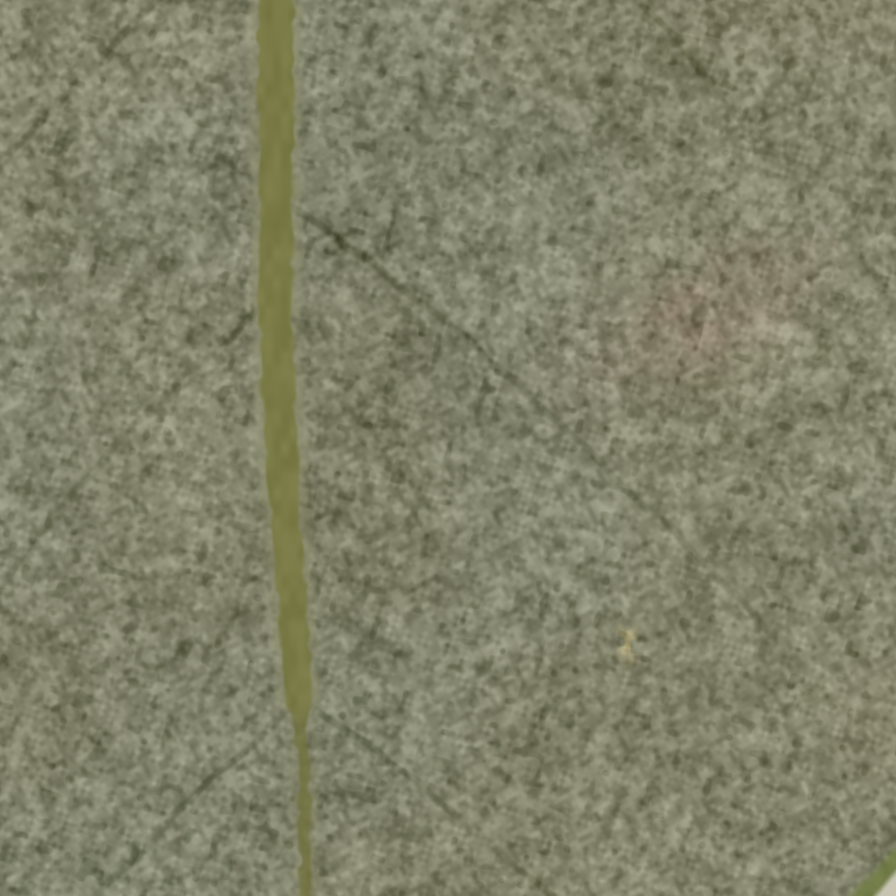
This texture is drawn by a WebGL 2 fragment shader. Its source:

```glsl
#version 300 es
precision highp float;

uniform vec2 u_resolution;
out vec4 fragColor;

#define BLADE_COLOR vec3(0.517, 0.517, 0.425)
#define RIB_COLOR vec3(0.475, 0.475, 0.265)
#define FRINGE_COLOR vec3(0.555, 0.560, 0.435)
#define BLUSH_COLOR vec3(0.545, 0.495, 0.425)
#define MARGIN_COLOR vec3(0.430, 0.480, 0.250)
#define OUTSIDE_COLOR vec3(0.780, 0.770, 0.700)
#define GRAIN_SCALE 84.0
#define GRAIN_CONTRAST 0.130
#define SPECK_DEPTH 0.075
#define VEIN_DEPTH 0.095
#define VEIN_WIDTH 0.0042

float hash(vec2 cell) {
    uvec2 q = uvec2(ivec2(cell)) * uvec2(1597u, 3812u) + 719u;
    uint h = (q.x ^ (q.y << 7)) * 747796405u + q.y * 277803u;
    h = ((h >> 15) ^ h) * 739982445u;
    h = ((h >> 13) ^ h) * 695872825u;
    return float((h >> 16) & 65535u) / 65535.0;
}

float noise(vec2 p) {
    vec2 cell = floor(p);
    vec2 f = p - cell;
    f = f * f * (3.0 - 2.0 * f);
    float low = mix(hash(cell), hash(cell + vec2(1, 0)), f.x);
    float high = mix(hash(cell + vec2(0, 1)), hash(cell + vec2(1, 1)), f.x);
    return mix(low, high, f.y);
}

vec2 turn(vec2 p, float angle) {
    float c = cos(angle), s = sin(angle);
    return vec2(c * p.x - s * p.y, s * p.x + c * p.y);
}

float ribCenter(float y) {
    return 0.308 + 0.034 * (1.0 - smoothstep(0.0, 0.68, y));
}

// Curved side veins leaving the midrib in both directions
float sideVeins(vec2 p) {
    float offset = p.x - ribCenter(p.y);
    float run = abs(offset);
    bool right = offset > 0.0;
    vec2 bend = right ? vec2(0.68, 0.45) : vec2(0.80, 0.60);
    float spacing = right ? 0.565 : 0.450;
    float slope = bend.x + 2.0 * bend.y * run;
    float wobble = 0.010 * (noise(p * 24.0 + 31.0) - 0.5);
    float cover = 0.0;
    for (int i = 0; i < 3; i++) {
        float start = 0.218 + spacing * float(i);
        float curve = start - bend.x * run - bend.y * run * run;
        float d = abs(p.y - curve + wobble) / sqrt(1.0 + slope * slope);
        cover = max(cover, 1.0 - smoothstep(VEIN_WIDTH * 0.3, VEIN_WIDTH * 1.7, d));
    }
    float broken = smoothstep(0.15, 0.65, noise(p * 30.0 + 7.0));
    return cover * mix(0.35, 1.0, broken) * (1.0 - 0.5 * smoothstep(0.35, 0.65, run));
}

// Mottled surface with soft grain and sparse dark specks
vec3 blade(vec2 p) {
    float coarse = noise(turn(p, 0.6) * GRAIN_SCALE + 50.0) - 0.5;
    float fine = noise(turn(p, 1.1) * GRAIN_SCALE * 2.1 + 90.0) - 0.5;
    float cloud = noise(turn(p, 0.4) * 7.0 + 12.0) - 0.5;
    float patches = noise(turn(p, 0.9) * 26.0 + 70.0) - 0.5;
    float speck = smoothstep(0.60, 0.90, noise(turn(p, 0.25) * GRAIN_SCALE * 1.15 + 130.0));
    float tone = GRAIN_CONTRAST * (coarse + fine) + 0.035 * cloud + 0.065 * patches;
    float tint = noise(p * 5.0 + 20.0) - 0.5 + 0.4 * (p.x - 0.5);
    vec3 color = BLADE_COLOR + tone + tint * vec3(0.014, -0.002, -0.008);
    color -= SPECK_DEPTH * speck * vec3(1.0, 0.95, 1.0);

    // Faint blush on a slanted patch
    vec2 q = turn(p - vec2(0.775, 0.645), -0.46) / vec2(0.15, 0.055);
    float blush = exp(-dot(q, q)) * (0.5 + noise(p * 40.0 + 3.0));
    return color + 0.65 * blush * (BLUSH_COLOR - BLADE_COLOR);
}

void main() {
    vec2 p = gl_FragCoord.xy / u_resolution;
    vec3 color = blade(p);
    color -= VEIN_DEPTH * sideVeins(p) * vec3(1.0, 0.93, 1.0);

    // Small tan scar
    vec2 scar = (p - vec2(0.700, 0.282)) / vec2(0.014, 0.025);
    float flecks = smoothstep(0.35, 0.75, noise(p * 120.0 + 15.0));
    color += exp(-dot(scar, scar) * 1.5) * flecks * vec3(0.16, 0.12, 0.04);

    // Midrib with pale, ragged borders
    float thick = smoothstep(0.185, 0.225, p.y);
    float halfWidth = mix(0.0065, mix(0.0135, 0.0205, p.y), thick);
    float ragged = 0.006 * (noise(p * vec2(90.0, 75.0) + 5.0) - 0.5);
    float side = abs(p.x - ribCenter(p.y)) + ragged;
    float fringe = 1.0 - smoothstep(halfWidth + 0.003, halfWidth + 0.014, side);
    float fringeNoise = 0.35 + 0.5 * noise(p * 95.0 + 44.0);
    color = mix(color, FRINGE_COLOR, fringe * fringeNoise * mix(0.5, 1.0, thick));
    float rib = 1.0 - smoothstep(halfWidth - 0.003, halfWidth + 0.003, side);
    vec3 ribTone = RIB_COLOR + 0.05 * (noise(p * vec2(110.0, 60.0) + 8.0) - 0.5);
    ribTone -= 0.035 * (1.0 - thick);
    color = mix(color, ribTone, rib * mix(0.75, 0.94, thick));

    // Leaf margin at the lower right corner
    float corner = p.x - p.y + 0.006 * (noise(p * 40.0) - 0.5);
    color = mix(color, MARGIN_COLOR, 0.8 * smoothstep(0.938, 0.956, corner));
    color = mix(color, OUTSIDE_COLOR, smoothstep(0.968, 0.982, corner));
    fragColor = vec4(clamp(color, 0.0, 1.0), 1.0);
}
```
